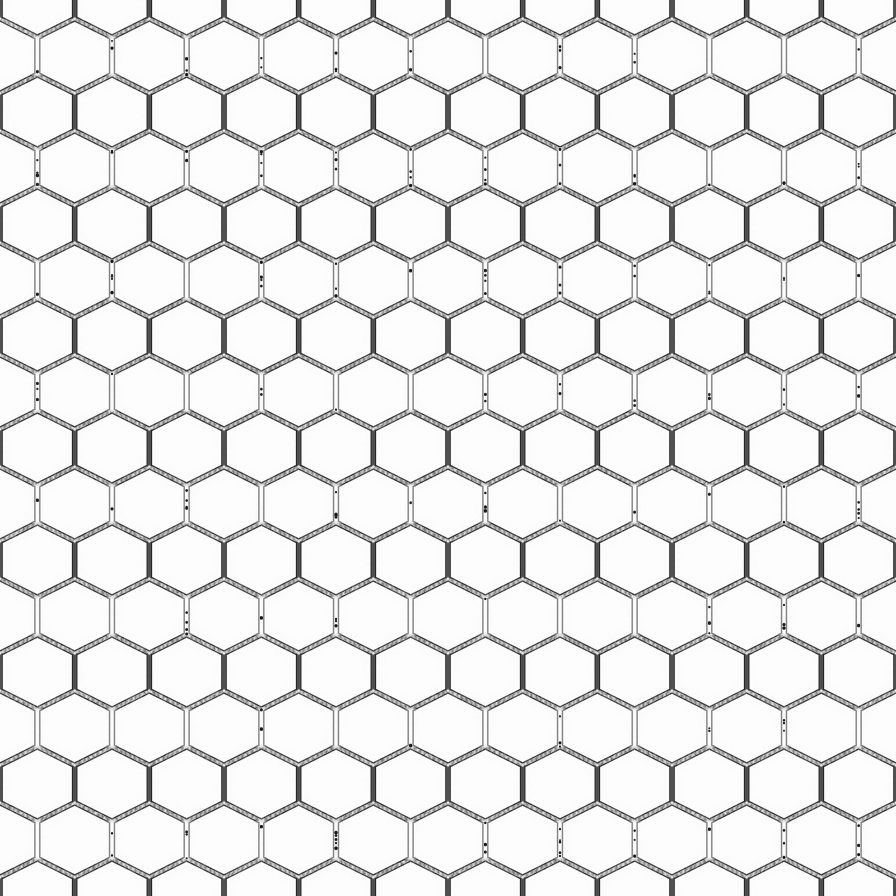
Reproduce this pattern procedurally as a WebGL 2 fragment shader.

```glsl
#version 300 es
precision highp float;
// Wire mesh of flattened hexagons: each wall is a pair of thin rails around
// a grainy core. Upright walls alternate by row between solid dark bars and
// pale hollow bars with random specks. Two offset lattices give the distance.

uniform vec2 u_resolution;
out vec4 fragColor;

// Lengths are in mesh units; the canvas spans COUNT * CELL of them.
const vec2  COUNT = vec2(12.0, 8.0);      // repeats across and down
const vec2  CELL = vec2(64.0, 96.0);      // one repeat holds two hexagons
const float HALF_WIDTH = 32.0;            // hexagon centre to upright wall
const float HALF_HEIGHT = 32.0;           // hexagon centre to its top corner
const float HALF_WALL = 16.0;             // half length of an upright wall
const float RAIL_OFFSET = 1.8;
const float RAIL_HALF = 0.6;
const float PALE_OFFSET = 2.1;
const float RAIL_INK = 0.95;
const float PALE_INK = 0.55;
const float BAR_INK = 0.76;
const float BAR_HALF = 2.0;
const float NODE_RADIUS = 1.1;
const float BEAD_PITCH = 4.0;             // divides the cell width
const float GRAIN_SIZE = 2.0;             // divides the canvas span
const int   SPECKS = 5;
const float SPECK_DENSITY = 0.75;
const vec3  PAPER = vec3(0.992);
const vec3  INK = vec3(0.10);
const float TAU = 6.2831853;

float hash(vec2 p) {
    vec3 q = fract(vec3(p.xyx) * vec3(0.1031, 0.1030, 0.0973));
    q += dot(q, q.yzx + 33.33);
    return fract((q.x + q.y) * q.z);
}

// Offset from the nearest lattice point that repeats every CELL.
vec2 nearest(vec2 p, vec2 origin) {
    return mod(p - origin + 0.5 * CELL, CELL) - 0.5 * CELL;
}

// Distance inward from the hexagon outline, negative outside.
float hexInset(vec2 p) {
    p = abs(p);
    float slant = (HALF_HEIGHT - p.y - 0.5 * p.x) / sqrt(1.25);
    return min(HALF_WIDTH - p.x, slant);
}

float band(float d, float halfWidth, float soft) {
    return 1.0 - smoothstep(halfWidth - soft, halfWidth + soft, abs(d));
}

// Mask of the upright wall centred on the local origin.
float uprightMask(vec2 p) {
    return step(abs(p.x), 6.0) * band(p.y, HALF_WALL, 1.0);
}

float nodeDistance(vec2 p) {
    return length(vec2(p.x, abs(p.y) - HALF_WALL));
}

// Dark dots scattered along one pale wall, denser on some walls than others.
float wallSpecks(vec2 p, vec2 id, float soft) {
    float ink = 0.0;
    float density = SPECK_DENSITY * hash(id + 7.0);
    for (int i = 0; i < SPECKS; i++) {
        vec2 seed = id * 3.0 + vec2(float(i) * 17.0, 41.0);
        float along = (hash(seed) * 2.0 - 1.0) * HALF_WALL;
        float radius = mix(0.8, 1.6, hash(seed + 5.3));
        float present = step(hash(seed + 11.7), density);
        ink = max(ink, present * band(length(p - vec2(0.0, along)), radius, soft));
    }
    return ink;
}

void main() {
    vec2 uv = gl_FragCoord.xy / u_resolution;
    vec2 p = uv * COUNT * CELL;
    float pixel = COUNT.x * CELL.x / u_resolution.x;
    float soft = max(0.5 * pixel, 0.6);

    // Distance to the nearest wall, and local frames of the upright walls
    vec2 darkWall = nearest(p, vec2(0.0));
    vec2 paleWall = nearest(p, 0.5 * CELL);
    float d = max(hexInset(nearest(p, vec2(0.5 * CELL.x, 0.0))),
                  hexInset(nearest(p, vec2(0.0, 0.5 * CELL.y))));

    // Slanted walls: twin rails with a beaded, grainy core
    float grain = hash(floor(p / GRAIN_SIZE));
    float bead = 0.5 + 0.5 * cos(TAU * p.x / BEAD_PITCH);
    float rails = RAIL_INK * band(d - RAIL_OFFSET, RAIL_HALF, soft);
    float core = mix(0.1, 0.6, 0.5 * (bead + grain)) * band(d, RAIL_OFFSET, soft);
    float ink = max(rails * mix(0.8, 1.0, grain), core);

    // Upright walls: solid bars, then hollow speckled bars
    float bar = max(BAR_INK * band(d, BAR_HALF, soft), rails);
    ink = mix(ink, bar, uprightMask(darkWall));
    float hollow = PALE_INK * band(d - PALE_OFFSET, RAIL_HALF, soft);
    ink = mix(ink, hollow, uprightMask(paleWall));

    // Light pinholes at the joints
    float node = min(nodeDistance(darkWall), nodeDistance(paleWall));
    ink = mix(ink, 0.08, band(node, NODE_RADIUS, soft));

    // Specks
    vec2 id = mod(floor(p / CELL), COUNT);
    ink = max(ink, wallSpecks(paleWall, id, soft));

    // Faint paper grain around the walls
    float dust = 0.012 * grain * (1.0 - smoothstep(2.0, 14.0, d));
    fragColor = vec4(mix(PAPER - dust, INK, clamp(ink, 0.0, 1.0)), 1.0);
}
```
